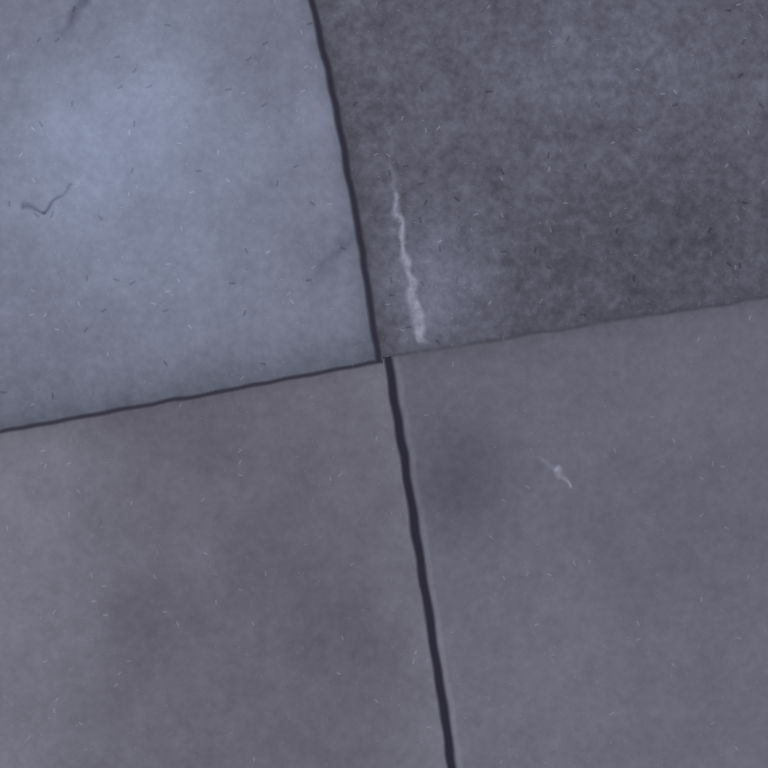
Write a WebGL 2 fragment shader that draws this texture.

```glsl
#version 300 es
precision highp float;
uniform vec2 u_resolution;
out vec4 fragColor;

vec2 hash2(vec2 p) {
  vec3 q = fract(vec3(p.xyx) * vec3(0.1031, 0.1030, 0.0973));
  q += dot(q, q.yzx + 33.33);
  return fract((q.xx + q.yz) * q.zy);
}

float corner(vec2 cell, vec2 f, vec2 o) {
  return dot(hash2(cell + o) * 2.0 - 1.0, f - o);
}

float gradientNoise(vec2 p) {
  vec2 i = floor(p), f = fract(p);
  vec2 u = f * f * f * (f * (f * 6.0 - 15.0) + 10.0);
  float low = mix(corner(i, f, vec2(0, 0)), corner(i, f, vec2(1, 0)), u.x);
  float high = mix(corner(i, f, vec2(0, 1)), corner(i, f, vec2(1, 1)), u.x);
  return mix(low, high, u.y);
}

float fbm(vec2 p) {
  float sum = 0.0, amp = 1.0;
  for (int i = 0; i < 4; i++) {
    sum += amp * gradientNoise(p);
    p = mat2(1.6, 1.2, -1.2, 1.6) * p + 17.3;
    amp *= 0.6;
  }
  return sum;
}

float segment(vec2 p, vec2 a, vec2 b) {
  vec2 d = b - a;
  return length(p - a - d * clamp(dot(p - a, d) / dot(d, d), 0.0, 1.0));
}

float stroke(float d, float halfWidth, float blur) {
  return 1.0 - smoothstep(halfWidth - blur, halfWidth + blur, d);
}

float blob(vec2 p, vec2 center, vec2 size) {
  vec2 q = (p - center) / size;
  return exp(-dot(q, q));
}

// Small short chips, at most one in each grid cell
float flecks(vec2 p, float scale, float density) {
  vec2 cell = floor(p * scale), f = fract(p * scale);
  vec2 h = hash2(cell + 71.0), k = hash2(cell + 213.0);
  vec2 dir = 0.13 * vec2(cos(k.x * 6.28), sin(k.x * 6.28));
  vec2 c = 0.3 + 0.4 * h;
  return step(k.y, density) * stroke(segment(f, c - dir, c + dir), 0.06, 0.08);
}

void main() {
  vec2 p = gl_FragCoord.xy / u_resolution;
  float cloud = fbm(p * 5.0), blotch = fbm(p * 21.0 + 4.0);
  float grain = fbm(p * 75.0 + 9.0);
  vec2 wobble = 0.003 * vec2(gradientNoise(p * 28.0), gradientNoise(p * 28.0 + 40.0));
  vec2 q = p + wobble;

  // Signed offsets from the slanted joints
  float joinY = q.x < 0.498 ? 0.4375 + 0.185 * q.x : 0.535 + 0.156 * (q.x - 0.501);
  float dy = (q.y - joinY) * 0.985;
  float upperX = 0.492 - 0.185 * (q.y - 0.535) + 0.006 * sin((q.y - 0.535) * 6.7);
  float lowerX = 0.506 + 0.157 * (0.531 - q.y);
  float dx = (q.x - (dy > 0.0 ? upperX : lowerX)) * 0.985;
  float above = smoothstep(-0.003, 0.003, dy);
  float right = smoothstep(-0.003, 0.003, dx);

  // Four slabs, each with its own shading
  vec3 topLeft = mix(vec3(0.42, 0.425, 0.485), vec3(0.52, 0.555, 0.65),
    clamp(0.25 + 0.75 * blob(p, vec2(0.16, 0.8), vec2(0.2, 0.2)) + 0.25 * cloud, 0.0, 1.0));
  topLeft *= 1.0 - 0.12 * smoothstep(0.08, 0.0, dy);
  vec3 topRight = vec3(0.345, 0.345, 0.4) + vec3(0.08, 0.085, 0.1)
    * (blob(p, vec2(0.57, 0.63), vec2(0.065, 0.1)) + 0.5 * blob(p, vec2(0.77, 0.92), vec2(0.17, 0.1)));
  topRight *= 1.0 - 0.1 * blob(p, vec2(0.83, 0.68), vec2(0.2, 0.08));
  vec3 bottomLeft = mix(vec3(0.385, 0.375, 0.425), vec3(0.455, 0.455, 0.51),
    clamp(0.35 + 0.6 * smoothstep(0.2, 0.0, p.x) - 0.4 * blob(p, vec2(0.32, 0.25), vec2(0.16, 0.25))
    + 0.35 * smoothstep(-0.09, 0.0, dx) + 0.35 * cloud, 0.0, 1.0));
  vec3 bottomRight = vec3(0.395, 0.393, 0.45) - 0.065 * blob(p, vec2(0.595, 0.38), vec2(0.06, 0.07));
  bottomRight += 0.02 * smoothstep(0.5, 0.0, p.y);
  vec3 col = mix(mix(bottomLeft, bottomRight, right), mix(topLeft, topRight, right), above);

  // Mottling, roughest on the upper right slab
  float rough = mix(0.55, mix(0.75, 1.4, right), above);
  col += vec3(0.95, 1.0, 1.1) * (0.022 * cloud + rough * (0.035 * blotch + 0.045 * grain));

  // Pale chips and dark pits
  float chips = flecks(p, 62.0, 0.04) + 0.6 * flecks(p + 0.37, 105.0, 0.07);
  col += 0.09 * chips * (0.5 + 0.5 * rough);
  col -= 0.075 * flecks(p + 0.71, 48.0, 0.08) * above;

  // Stains and gouges on the upper left slab
  vec2 s = p + 0.012 * vec2(gradientNoise(p * 45.0), gradientNoise(p * 45.0 + 20.0));
  float gouge = stroke(segment(s, vec2(0.03, 0.732), vec2(0.058, 0.727)), 0.002, 0.004);
  gouge += stroke(segment(s, vec2(0.058, 0.727), vec2(0.094, 0.761)), 0.002, 0.005);
  gouge += 0.8 * stroke(segment(s, vec2(0.08, 0.955), vec2(0.11, 1.0)), 0.003, 0.009);
  gouge += 0.6 * stroke(segment(s, vec2(0.41, 0.642), vec2(0.455, 0.69)), 0.004, 0.014);
  col -= 0.16 * min(gouge, 1.0) * clamp(0.8 + blotch, 0.0, 1.0);

  // Chalky streak and short scrapes
  float chalk = stroke(segment(s, vec2(0.513, 0.745), vec2(0.549, 0.558)),
    mix(0.007, 0.003, smoothstep(0.56, 0.74, p.y)), 0.004);
  chalk += 0.3 * stroke(segment(s, vec2(0.505, 0.84), vec2(0.513, 0.75)), 0.003, 0.006);
  chalk += 0.8 * stroke(segment(s, vec2(0.723, 0.394), vec2(0.742, 0.365)), 0.002, 0.003);
  chalk += 0.4 * stroke(segment(s, vec2(0.703, 0.4), vec2(0.723, 0.394)), 0.002, 0.004);
  chalk += 0.5 * stroke(segment(s, vec2(0.462, 1.0), vec2(0.467, 0.99)), 0.003, 0.004);
  col = mix(col, vec3(0.59, 0.6, 0.67), min(chalk, 1.0) * clamp(0.72 + 0.5 * grain, 0.0, 1.0));

  // Grimy margins, then the dark joints
  col *= 1.0 - 0.16 * exp(-abs(dx) * 90.0) * above - 0.1 * exp(-abs(dy) * 75.0);
  col += 0.035 * stroke(abs(dx - 0.011), 0.003, 0.003) * (1.0 - above);
  float across = mix(0.8 * stroke(abs(dy), 0.0025, 0.0025),
    0.32 * stroke(abs(dy), 0.002, 0.003) * clamp(0.8 + 1.5 * blotch, 0.0, 1.0), right);
  float down = mix(stroke(abs(dx), 0.0055, 0.003), 0.9 * stroke(abs(dx), 0.004, 0.003), above);
  col = mix(col, vec3(0.18, 0.17, 0.22), max(across, down));
  fragColor = vec4(clamp(col, 0.0, 1.0), 1.0);
}
```
